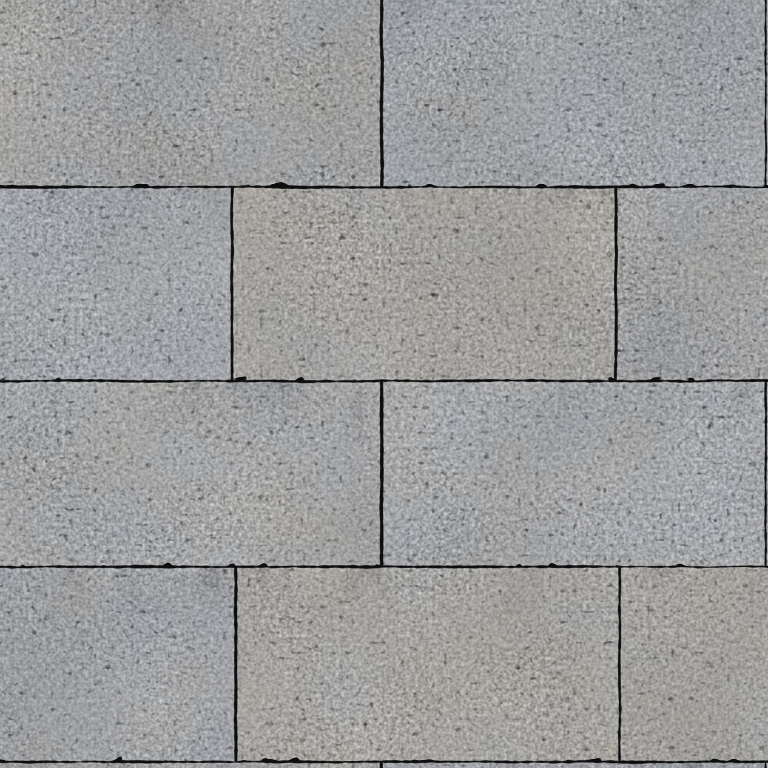
Give the GLSL for this texture, as a Shadertoy shader.

```glsl
const float BLOCK_LENGTH = 0.5;
// Heights of the bed joints, bottom to top; the last one wraps to the first
const float COURSES[5] = float[5](0.008, 0.262, 0.504, 0.7565, 1.008);
const vec3 CONCRETE = vec3(0.635, 0.636, 0.637);
const vec3 WARM_TINT = vec3(0.016, 0.003, -0.020);
const vec3 JOINT_DARK = vec3(0.055, 0.056, 0.058);
const uint MIX = 1664525u;

vec2 hash2(vec2 cell) {
    uvec2 q = uvec2(ivec2(cell)) * MIX + 10139u;
    q.x += q.y * MIX;
    q.y += q.x * MIX;
    q ^= q >> 16;
    q.x += q.y * MIX;
    q.y += q.x * MIX;
    q ^= q >> 16;
    return vec2(q & 65535u) / 65535.0;
}

float cornerSlope(vec2 cell, vec2 offset) {
    float angle = 6.2832 * hash2(cell).x;
    return dot(vec2(cos(angle), sin(angle)), offset);
}

// Gradient noise, roughly -1 to 1
float gradientNoise(vec2 p) {
    vec2 cell = floor(p), f = p - cell;
    vec2 u = f * f * f * (f * (f * 6.0 - 15.0) + 10.0);
    vec2 e = vec2(1.0, 0.0);
    float low = mix(cornerSlope(cell, f), cornerSlope(cell + e, f - e), u.x);
    float high = mix(cornerSlope(cell + e.yx, f - e.yx), cornerSlope(cell + 1.0, f - 1.0), u.x);
    return 1.5 * mix(low, high, u.y);
}

float fbm(vec2 p) {
    float sum = 0.0, amplitude = 0.6;
    for (int i = 0; i < 4; i++) {
        sum += amplitude * gradientNoise(p);
        p = p * 2.03 + 17.3;
        amplitude *= 0.5;
    }
    return sum;
}

int courseAt(float y) {
    int course = -1;
    for (int i = 0; i < 4; i++) {
        if (y > COURSES[i]) course = i;
    }
    return course;
}

// Fine sandy grain with dark pores, as an offset of brightness
float grain(vec2 uv, float coarseness) {
    float medium = gradientNoise(uv * 165.0);
    float fine = gradientNoise(uv * 270.0 + 31.0);
    float pores = smoothstep(0.35, 0.95, gradientNoise(uv * vec2(125.0, 150.0) + 57.0));
    float holes = smoothstep(0.62, 0.85, gradientNoise(uv * vec2(75.0, 95.0) + 83.0));
    return coarseness * (0.085 * medium + 0.10 * fine - 0.23 * pores) - 0.17 * holes;
}

void mainImage(out vec4 fragColor, in vec2 fragCoord) {
    vec2 uv = fragCoord / iResolution.xy;
    float pixel = 1.0 / iResolution.y;

    // Slightly uneven block outlines
    vec2 bent = uv + 0.0009 * vec2(gradientNoise(uv * 23.0), gradientNoise(uv * 19.0 + 7.0));
    float rough = gradientNoise(uv * 110.0 + 5.0);

    // Running bond: alternate courses are shifted
    int course = courseAt(bent.y);
    float row = float((course + 4) % 4);
    float bottom = course < 0 ? COURSES[3] - 1.0 : COURSES[course];
    float top = COURSES[course + 1];
    float shift = mod(row, 2.0) < 0.5 ? 0.307 - 0.0025 * row : -0.003;
    float along = (bent.x - shift) / BLOCK_LENGTH;
    vec2 block = vec2(floor(along), row);
    vec2 blockSeed = hash2(block + 11.0);

    // Distances to the joints, whose widths vary
    float sideWidth = mix(0.0009, 0.0024, hash2(vec2(round(along), row + 40.0)).y);
    float side = abs(along - round(along)) * BLOCK_LENGTH - sideWidth - 0.0006 * rough;
    float bedWidth = 0.0014 + 0.0008 * gradientNoise(uv * 14.0) + 0.0008 * rough;
    float chips = 0.005 * smoothstep(0.35, 0.85, gradientNoise(uv * vec2(48.0, 60.0) + 3.0));
    float below = bent.y - bottom - bedWidth - chips;
    float above = top - bent.y - bedWidth;
    float gap = min(side, min(below, above));

    // Block face: its own tone, cloudy stains and grain
    float cloud = fbm(uv * 5.0 + blockSeed * 20.0);
    float tint = fbm(uv * 7.0 + blockSeed * 20.0 + 50.0);
    float coarseness = 1.0 + 0.35 * gradientNoise(uv * 8.0 + 90.0);
    float tone = 0.03 * (blockSeed.x - 0.5) + 0.04 * cloud + grain(uv, coarseness);

    // Damp streaks under the upper edge, pale worn rims
    float streaks = smoothstep(0.0, 0.8, fbm(uv * vec2(16.0, 7.0) + 71.0));
    tone -= 0.12 * streaks * exp(-max(above, 0.0) / 0.035);
    float rim = exp(-max(above, 0.0) / 0.0025) + 0.5 * exp(-max(min(side, below), 0.0) / 0.003);
    tone += 0.07 * rim * (0.7 + 0.6 * gradientNoise(uv * 30.0));

    vec3 face = CONCRETE + tone + WARM_TINT * (tint + 1.2 * (blockSeed.y - 0.5));
    float cover = smoothstep(-0.7 * pixel, 0.9 * pixel, gap);
    vec3 color = mix(JOINT_DARK, face, cover);
    fragColor = vec4(clamp(color, 0.0, 1.0), 1.0);
}
```
